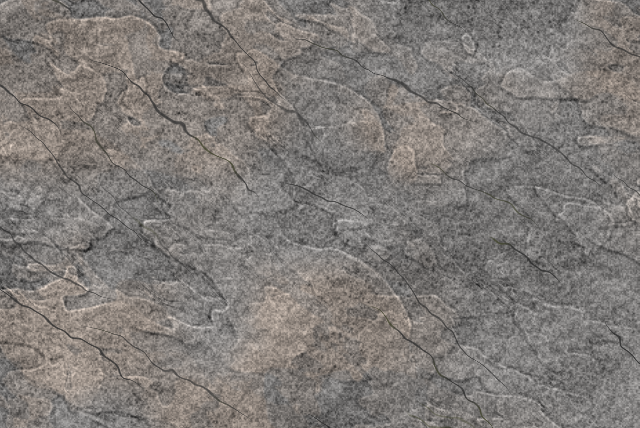
A WebGL 1 fragment shader for this texture:

```glsl
precision highp float;
// Weathered grey-brown rock: flaking plates with pale rims, slanting cracks, pitted grain.
uniform vec2 u_resolution;

#define GREY vec3(0.492, 0.486, 0.482)
#define BROWN vec3(0.538, 0.500, 0.470)
#define MOSS vec3(0.25, 0.26, 0.17)
#define STRATA_DIR vec2(0.83, -0.558)
#define PLATE_SCALE 4.3
#define RIM_WIDTH 0.0029
#define RIM_LIGHT 0.34
#define CRACK_CELL vec2(0.42, 0.14)
#define CRACK_WIDTH 0.0024
#define RELIEF 0.80
#define GRAIN 0.40
#define PIT_SCALE 95.0

float hash(vec2 p) {
  vec3 q = fract(p.xyx * 0.1031);
  q += dot(q, q.yzx + 33.33);
  return fract((q.x + q.y) * q.z);
}

vec2 hash2(vec2 p) {
  return vec2(hash(p), hash(p + 57.3));
}

float noise(vec2 p) {
  vec2 i = floor(p), f = fract(p);
  f = f * f * (3.0 - 2.0 * f);
  vec2 e = vec2(1.0, 0.0);
  return mix(mix(hash(i), hash(i + e), f.x),
             mix(hash(i + e.yx), hash(i + e.xx), f.x), f.y);
}

float fbm(vec2 p) {
  float sum = 0.0, amp = 0.5;
  for (int i = 0; i < 4; i++) {
    sum += amp * noise(p);
    p = mat2(1.6, 1.2, -1.2, 1.6) * p + 17.0;
    amp *= 0.48;
  }
  return sum;
}

// Dark dots of varied size around scattered points
float pits(vec2 p) {
  vec2 i = floor(p), f = fract(p);
  float dark = 0.0;
  for (int y = -1; y <= 1; y++)
    for (int x = -1; x <= 1; x++) {
      vec2 o = vec2(float(x), float(y));
      float size = hash(i + o + 131.0);
      float d = length(o + hash2(i + o) - f);
      dark = max(dark, size * (1.0 - smoothstep(0.1, 0.2 + 0.35 * size, d)));
    }
  return dark;
}

// Rotates into the frame of the strata: x along the cracks, y across them
vec2 toStrata(vec2 p) {
  return vec2(dot(p, STRATA_DIR), dot(p, vec2(-STRATA_DIR.y, STRATA_DIR.x)));
}

float plateField(vec2 p, float scale) {
  vec2 q = toStrata(p) * vec2(0.75, 1.2) * scale + scale * 9.0;
  return fbm(q + 0.8 * noise(q * 1.3 + 5.0)) - 0.47;
}

// x: signed distance to the plate edge, y: how far the edge faces the light above
vec2 plateEdge(vec2 p, float scale) {
  vec2 e = vec2(0.003, 0.0);
  float f = plateField(p, scale);
  vec2 g = vec2(plateField(p + e, scale), plateField(p + e.yx, scale)) - f;
  g /= e.x;
  float steep = length(g);
  return vec2(f / max(steep, 0.15 * scale), -g.y / max(steep, 0.01));
}

// Tapered, wavy segments, one per cell
float cracks(vec2 p) {
  vec2 s = toStrata(p);
  s.y += 0.03 * (noise(p * 11.0) - 0.5) + 0.012 * (noise(p * 42.0) - 0.5);
  vec2 id = floor(s / CRACK_CELL);
  float dark = 0.0;
  for (int y = -1; y <= 1; y++)
    for (int x = -1; x <= 1; x++) {
      vec2 c = id + vec2(float(x), float(y));
      vec2 r = hash2(c + 200.0), k = hash2(c + 311.0);
      vec2 d = s - (c + r) * CRACK_CELL;
      float taper = clamp(1.0 - abs(d.x) / mix(0.10, 0.29, k.x), 0.0, 1.0);
      float width = CRACK_WIDTH * (0.4 + 1.2 * taper * noise(p * 18.0 + 4.0));
      float line = 1.0 - smoothstep(0.3, 1.6, abs(d.y - d.x * (k.y - 0.5) * 0.5) / width);
      dark = max(dark, line * smoothstep(0.0, 0.25, taper) * step(0.25, hash(c + 77.0)) * mix(0.45, 1.0, r.x));
    }
  return dark;
}

void main() {
  vec2 p = gl_FragCoord.xy / u_resolution.y + 3.0;
  float tone = 0.0, brown = 0.0, scale = PLATE_SCALE, weight = 1.0;

  // Stacked plates: lit rim inside each edge, shadow outside
  for (int i = 0; i < 3; i++) {
    vec2 edge = plateEdge(p, scale);
    float inside = smoothstep(-0.004, 0.004, edge.x);
    float worn = smoothstep(0.22, 0.6, noise(p * 7.0 + scale * 3.0)) * weight;
    float rim = exp(-pow(abs(edge.x / RIM_WIDTH - 0.7), 2.0));
    float shadow = exp(-pow(abs(edge.x / RIM_WIDTH + 1.5) * 0.7, 2.0));
    tone += worn * RIM_LIGHT * (rim * (0.6 + 0.4 * edge.y) - shadow * (0.65 - 0.3 * edge.y));
    tone += 0.04 * weight * (inside - 0.5);
    brown += 0.6 * weight * inside;
    scale *= 1.9;
    weight *= 0.78;
  }

  // Bumps lit from above, broad stains, fine grain and pits
  tone += RELIEF * (fbm(p * 17.0) - fbm(p * 17.0 + vec2(-0.06, 0.17)));
  tone += 0.5 * (fbm(p * 40.0 + 9.0) - fbm(p * 40.0 + vec2(8.9, 9.25)));
  tone += 0.38 * (fbm(p * 6.0 + 40.0) - 0.47);
  tone += GRAIN * (0.6 * noise(p * 150.0) + noise(p * 310.0) - 0.8);
  tone -= 0.26 * pits(p * PIT_SCALE) * smoothstep(0.3, 0.7, noise(p * 12.0 + 8.0));

  brown *= smoothstep(0.2, 0.7, noise(p * 4.0 + 21.0));
  vec3 color = mix(GREY, BROWN, clamp(brown, 0.0, 1.0)) * (1.03 + tone);
  vec3 gap = mix(vec3(0.18), MOSS, smoothstep(0.6, 0.8, noise(p * 8.0 + 63.0)));
  gl_FragColor = vec4(mix(color, gap, 0.85 * cracks(p)), 1.0);
}
```
